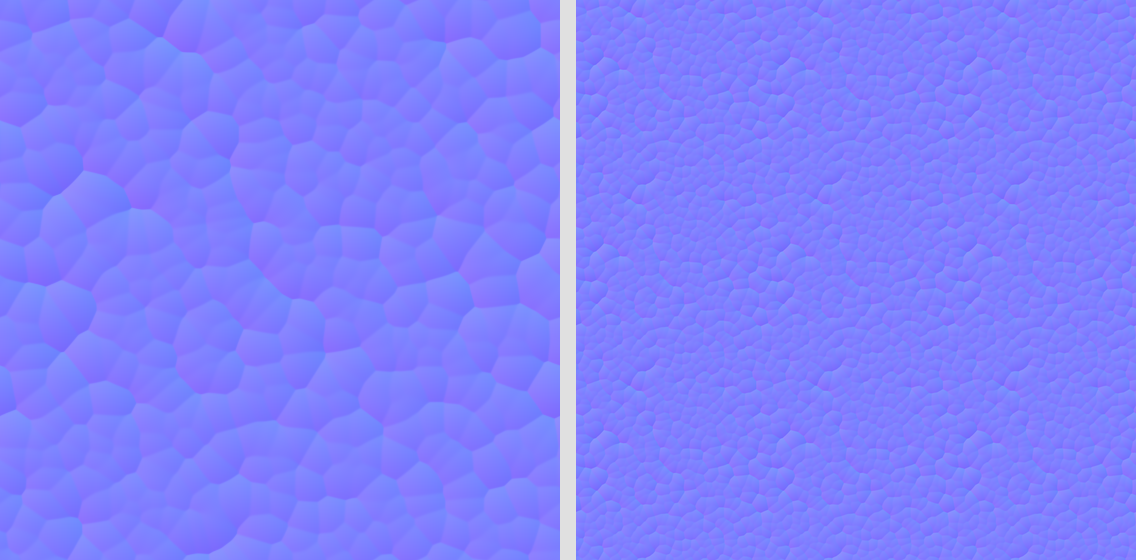
Left: one tile. Right: repeated 3 by 3.
Give the GLSL for this texture map, as a WebGL 2 fragment shader.

```glsl
#version 300 es
precision highp float;
precision highp int;
// Tileable normal map of leathery, pebbled domes with soft creases.

uniform vec2 u_resolution;
out vec4 fragColor;

const int GRID = 11;                    // buckets of domes per tile side
const int SLOTS = 10;                   // most domes in one bucket
const float FILL = 0.4;                 // chance that a slot holds a dome
const float CREASE_SHARPNESS = 9000.0;  // higher gives thinner creases
const vec2 SLOPE = vec2(-3.0, 3.3);     // tilt per unit from the dome top
const int WARP_GRID = 16;               // bends of the creases per tile side
const float WARP_AMOUNT = 0.006;

// Integer hash giving three values from 0 to 1.
vec3 hash3(ivec3 key) {
    uvec3 v = uvec3(key) * 1664525u + 1013904223u;
    v.x += v.y * v.z;
    v.y += v.z * v.x;
    v.z += v.x * v.y;
    v ^= v >> 16u;
    v.x += v.y * v.z;
    v.y += v.z * v.x;
    v.z += v.x * v.y;
    return vec3(v >> 8u) / 16777216.0;
}

ivec2 wrapCell(ivec2 cell, int size) {
    return (cell + size) % size;
}

vec2 warpCorner(ivec2 cell) {
    return hash3(ivec3(wrapCell(cell, WARP_GRID), 77)).xy;
}

// Smooth two-channel value noise that repeats over the tile.
vec2 warpNoise(vec2 p) {
    vec2 q = p * float(WARP_GRID);
    ivec2 cell = ivec2(floor(q));
    vec2 f = fract(q);
    f = f * f * f * (f * (f * 6.0 - 15.0) + 10.0);
    vec2 low = mix(warpCorner(cell), warpCorner(cell + ivec2(1, 0)), f.x);
    vec2 high = mix(warpCorner(cell + ivec2(0, 1)), warpCorner(cell + ivec2(1, 1)), f.x);
    return mix(low, high, f.y) - 0.5;
}

// Offset from the nearest dome top, blended softly across the creases.
vec2 domeOffset(vec2 p) {
    ivec2 home = ivec2(floor(p * float(GRID)));
    vec2 offsetSum = vec2(0.0);
    float weightSum = 1e-30;
    for (int y = -1; y <= 1; y++) {
        for (int x = -1; x <= 1; x++) {
            ivec2 cell = home + ivec2(x, y);
            ivec2 wrapped = wrapCell(cell, GRID);
            for (int slot = 0; slot < SLOTS; slot++) {
                vec3 random = hash3(ivec3(wrapped, slot));
                if (random.z > FILL) continue;
                vec2 offset = p - (vec2(cell) + random.xy) / float(GRID);
                float weight = exp(-CREASE_SHARPNESS * dot(offset, offset));
                offsetSum += offset * weight;
                weightSum += weight;
            }
        }
    }
    return offsetSum / weightSum;
}

void main() {
    vec2 uv = gl_FragCoord.xy / u_resolution;

    // Wrap after bending so that the domes stay on the tile.
    vec2 p = fract(uv + WARP_AMOUNT * warpNoise(uv));

    // Tilt grows outward from each dome top.
    vec2 tilt = SLOPE * domeOffset(p);
    vec3 normal = vec3(tilt, sqrt(max(1.0 - dot(tilt, tilt), 0.0)));
    fragColor = vec4(0.5 + 0.5 * normal, 1.0);
}
```
